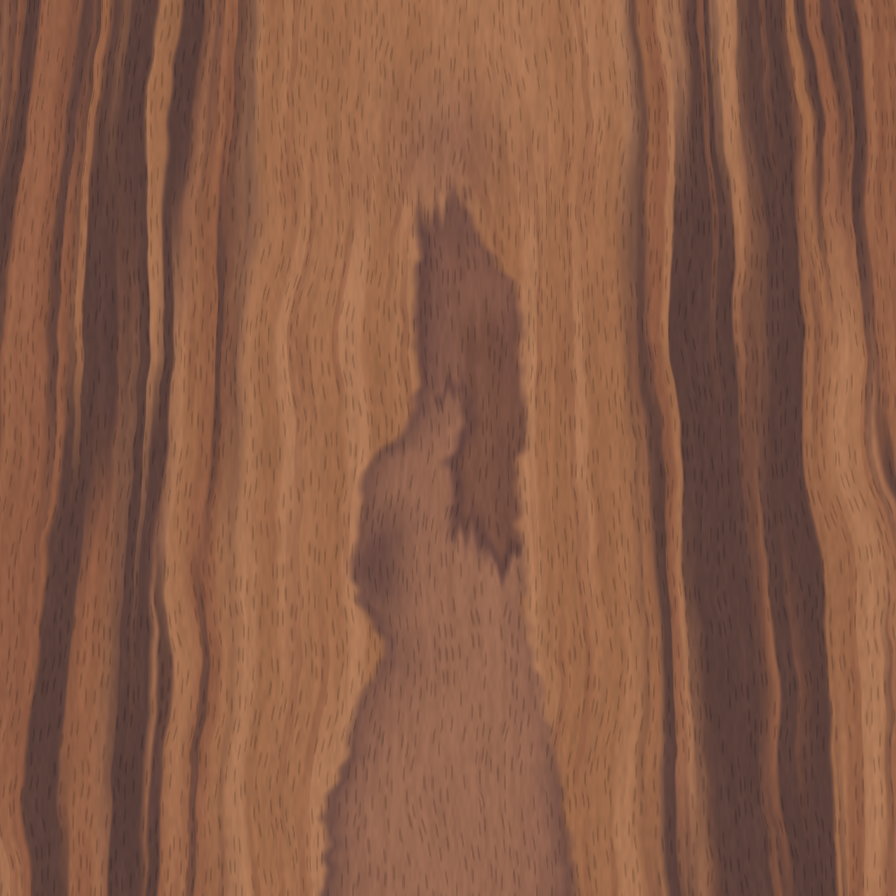
A Shadertoy shader for this texture:

```glsl
// Rosewood veneer: dark ring stripes on both sides of a pale cathedral heart.
// Stripes are one-dimensional cells of random tone on a warped ring coordinate;
// the heart is bounded by two edge curves, and fibres and cellular pores cover all.

#define WIDE_RINGS 36.0
#define FINE_RINGS 98.0
#define WANDER 0.020
#define FIBRE 0.15
#define PORE_DEPTH 0.13
#define PALE vec3(0.675, 0.470, 0.340)
#define HONEY vec3(0.605, 0.405, 0.285)
#define RUST vec3(0.535, 0.335, 0.250)
#define UMBER vec3(0.345, 0.245, 0.225)
#define MAUVE vec3(0.525, 0.355, 0.290)
#define ROSE vec3(0.610, 0.420, 0.325)
#define PLUM vec3(0.345, 0.240, 0.235)

float hash(vec2 p) {
    return fract(sin(dot(p, vec2(127.1, 311.7))) * 43758.55);
}

float noise(vec2 p) {
    vec2 i = floor(p), f = fract(p);
    f = f * f * (3.0 - 2.0 * f);
    return mix(mix(hash(i), hash(i + vec2(1, 0)), f.x),
               mix(hash(i + vec2(0, 1)), hash(i + vec2(1, 1)), f.x), f.y);
}

float bump(float x, float centre, float width) {
    float d = (x - centre) / width;
    return exp(-d * d);
}

// Random tone per ring, soft on one side and crisp on the other
float rings(float x, float y) {
    float i = floor(x);
    return mix(noise(vec2(i, y)), noise(vec2(i + 1.0, y)), smoothstep(0.5, 1.0, fract(x)));
}

// Short dark vertical dashes, one per cell
float pores(vec2 p) {
    vec2 i = floor(p), f = fract(p);
    float x = 0.25 + 0.5 * hash(i);
    float dash = 1.0 - smoothstep(0.08, 0.25, abs(f.x - x));
    dash *= 1.0 - smoothstep(0.15, 0.45, abs(f.y - 0.5));
    return dash * step(0.5, hash(i + 37.0));
}

// Pale sapwood with faint arching rings, then the striped sides
vec3 sapwood(vec2 p, float u, float t) {
    float arch = sqrt(u * u + 0.02 * max(0.27 - t, 0.0));
    float side = u < 0.0 ? 0.0 : 0.004 * smoothstep(0.05, 0.12, u);
    float tone = 0.6 * rings((arch + side) * 48.0 + 9.0, t * 2.0)
               + 0.4 * noise(vec2(u * 30.0, t * 3.0));
    vec3 col = mix(PALE, HONEY, smoothstep(0.2, 0.8, tone));
    float line = rings((arch + side) * 120.0, t * 5.0);
    col = mix(col, RUST, 0.45 * smoothstep(0.68, 0.95, line));
    float shade = bump(p.x, 0.5, 0.06) * bump(t, 0.16, 0.07);
    return mix(col, MAUVE, 0.65 * shade);
}

vec3 stripes(vec3 col, float u, float t) {
    float d = abs(u);
    float x = u + 0.004 * sin(u * 83.0) + 2.0;
    float bands = cos((d - 0.29) * 75.0);
    float tone = 0.55 * rings(x * WIDE_RINGS, t * 1.3)
               + 0.45 * rings(x * FINE_RINGS, t * 2.6) + 0.11 * bands;
    float red = rings(x * 60.0 + 50.0, t * 1.7);
    vec3 wood = mix(col, RUST, 0.85 * smoothstep(0.25, 0.65, 0.5 * (red + tone)));
    wood = mix(wood, UMBER, 0.95 * smoothstep(0.40, 0.70, tone));
    float edge = smoothstep(0.195, 0.235, d + 0.03 * (tone - 0.5));
    return mix(col, wood, edge);
}

// Heart figure: mauve crown, rose body, plum outline
vec3 heart(vec3 col, vec2 p, float t) {
    float feather = noise(vec2(p.x * 150.0, t * 9.0)) - 0.5;
    float x = p.x + 0.026 * (noise(vec2(p.x * 9.0, t * 19.0)) - 0.5)
            + 0.010 * (noise(vec2(p.x * 40.0, t * 70.0)) - 0.5);
    float s = t + 0.045 * feather;
    float left = 0.455 - 0.058 * smoothstep(0.44, 0.58, t)
               + 0.027 * bump(t, 0.73, 0.05) - 0.045 * smoothstep(0.75, 1.0, t);
    float right = 0.505 + 0.083 * smoothstep(0.17, 0.36, t) + 0.05 * smoothstep(0.6, 0.95, t);
    float a = x - left, b = right - x;
    float inside = smoothstep(-0.006, 0.010, a) * smoothstep(-0.004, 0.012, b)
                 * smoothstep(0.20, 0.25, s);

    float cloud = noise(vec2(p.x * 14.0, t * 9.0) + 5.0);
    float body = smoothstep(0.40, 0.50, s + 0.08 * (cloud - 0.5));
    vec3 wood = mix(MAUVE, ROSE, body * (0.65 + 0.35 * cloud));

    // Dark lobe on the right of the crown, with its own outline
    float floorLine = 0.605 + 0.015 * sin(p.x * 70.0);
    float lobe = smoothstep(0.507, 0.524, x) * smoothstep(0.31, 0.39, s)
               * (1.0 - smoothstep(floorLine - 0.01, floorLine + 0.015, s));
    wood = mix(wood, mix(UMBER, RUST, 0.45), 0.75 * lobe);
    float rim = bump(x, 0.517, 0.010) * smoothstep(0.40, 0.45, s) * (1.0 - smoothstep(0.58, 0.62, s));
    rim = max(rim, bump(s, floorLine, 0.016) * smoothstep(0.51, 0.54, x));
    rim = max(rim, bump(s, 0.435, 0.014) * bump(x, 0.495, 0.022));

    // Plum stain bleeding inward from the edges
    float stain = exp(-max(a, 0.0) / 0.024) * (0.55 + 0.5 * cloud);
    stain = max(stain, 0.75 * bump(x, 0.425, 0.035) * bump(t, 0.63, 0.07));
    stain = max(stain, exp(-max(b, 0.0) / 0.02) * mix(0.35, 0.9, smoothstep(0.78, 0.9, t)));
    stain = max(stain, 0.5 * (1.0 - smoothstep(0.22, 0.33, s)));
    wood = mix(wood, PLUM, clamp(max(stain, 0.65 * rim), 0.0, 0.85));
    return mix(col, wood, inside);
}

void mainImage(out vec4 fragColor, in vec2 fragCoord) {
    vec2 p = fragCoord / iResolution.xy;
    float t = 1.0 - p.y;
    float u = (p.x - 0.49) / (1.0 + 0.18 * t);
    u += WANDER * (noise(vec2(u * 12.0, t * 8.0) + 3.0) - 0.5)
       + 0.004 * (noise(vec2(u * 50.0, t * 30.0)) - 0.5) + 0.003 * sin(t * 11.0 + u * 20.0);

    vec3 col = heart(stripes(sapwood(p, u, t), u, t), p, t);

    // Fibres and pores
    float fibre = 0.5 * noise(vec2(u * 230.0, t * 12.0)) + 0.5 * noise(vec2(p.x * 380.0, t * 85.0));
    col *= 1.0 + FIBRE * (fibre - 0.5);
    col *= 1.0 - PORE_DEPTH * pores(vec2(u * 170.0 + 40.0, t * 38.0 + 9.0 * hash(vec2(floor(u * 170.0 + 40.0), 2.0))));
    fragColor = vec4(clamp(col, 0.0, 1.0), 1.0);
}
```
